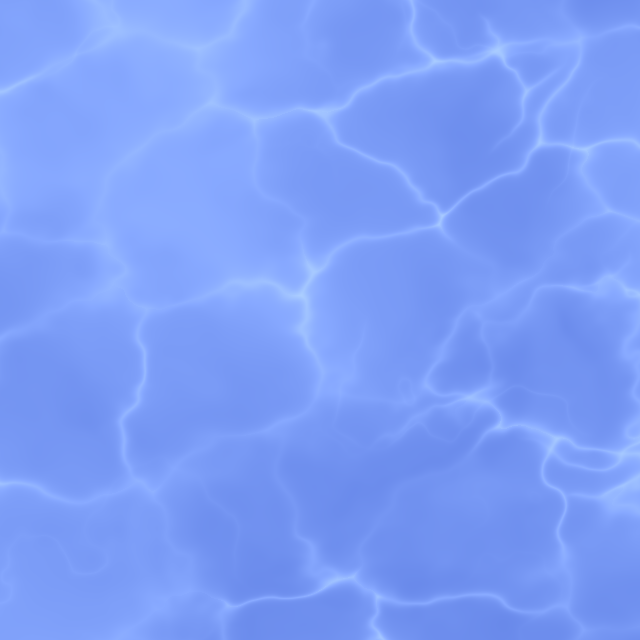
Reproduce this texture procedurally as a WebGL 2 fragment shader.

```glsl
#version 300 es
precision highp float;

// Sunlit pool water: a net of pale caustic lines over soft blue clouds.
// Lines are the borders of warped, slanted Voronoi cells that fade in and out;
// faint curled wisps and broad glows come from domain-warped value noise.

uniform vec2 u_resolution;
out vec4 fragColor;

vec2 hash2(vec2 p) {
  vec3 a = fract(p.xyx * vec3(0.1031, 0.1030, 0.0973));
  a += dot(a, a.yzx + 33.33);
  return fract((a.xx + a.yz) * a.zy);
}

float noise(vec2 p) {
  vec2 i = floor(p), f = fract(p);
  vec2 w = f * f * f * (f * (f * 6.0 - 15.0) + 10.0);
  float low = mix(hash2(i).x, hash2(i + vec2(1, 0)).x, w.x);
  float high = mix(hash2(i + vec2(0, 1)).x, hash2(i + vec2(1, 1)).x, w.x);
  return mix(low, high, w.y);
}

float fbm(vec2 p) {
  float sum = 0.0, amp = 0.53;
  for (int i = 0; i < 4; i++) {
    sum += amp * noise(p);
    p = mat2(1.6, 1.2, -1.2, 1.6) * p + 7.3;
    amp *= 0.5;
  }
  return sum;
}

vec2 warp(vec2 p, float amount) {
  return p + amount * (vec2(fbm(p * 1.3 + 3.1), fbm(p * 1.3 + 17.7)) - 0.5);
}

vec2 cellPoint(vec2 cell) {
  return cell + 0.1 + 0.8 * hash2(cell + 41.0);
}

// x: sharp line, y: broad glow; both add up where borders meet
vec2 caustic(vec2 p, float width) {
  vec2 home = floor(p), nearest = vec2(0), nearestCell = home;
  float best = 1e3;
  for (int j = -1; j <= 1; j++)
    for (int i = -1; i <= 1; i++) {
      vec2 cell = home + vec2(i, j);
      vec2 r = cellPoint(cell) - p;
      if (dot(r, r) < best) {
        best = dot(r, r);
        nearest = r;
        nearestCell = cell;
      }
    }
  vec2 light = vec2(0);
  for (int j = -2; j <= 2; j++)
    for (int i = -2; i <= 2; i++) {
      if (i == 0 && j == 0) continue;
      vec2 r = cellPoint(nearestCell + vec2(i, j)) - p;
      float d = dot(0.5 * (nearest + r), normalize(r - nearest));
      d = sqrt(d * d + width * width * 0.1);
      light += exp(-d / vec2(width, 0.11));
    }
  return light;
}

void main() {
  vec2 uv = gl_FragCoord.xy / min(u_resolution.x, u_resolution.y);
  // slant: the long axis climbs gently to the right
  vec2 p = mat2(0.95, -0.31, 0.31, 0.95) * uv;

  // broad light and dark patches
  float cloud = fbm(warp(uv * 2.6 + 5.0, 0.8));
  float tone = -0.022 + 0.2 * (cloud - 0.5);

  // main net, each stretch with its own strength and softness
  vec2 q = warp(p * vec2(3.5, 4.7) + 11.0, 0.75);
  float strength = smoothstep(0.2, 0.75, noise(q * 1.2 + 9.0));
  vec2 net = caustic(q, mix(0.045, 0.026, strength));
  tone += net.x * mix(0.022, 0.125, strength) + net.y * 0.022;

  // second net, mostly hidden
  vec2 s = warp(p * vec2(3.9, 4.9) + 57.0, 1.1);
  float shown = smoothstep(0.42, 0.85, noise(s * 0.9 + 31.0));
  vec2 faint = caustic(s, 0.04);
  tone += shown * (faint.x * 0.085 + faint.y * 0.02);

  // curled wisps
  float fold = noise(warp(uv * 4.0 + 23.0, 1.6));
  float wisp = exp(-abs(fold - 0.52) * 22.0);
  tone += 0.03 * wisp * smoothstep(0.35, 0.75, noise(uv * 5.0 + 70.0));

  // compress highlights, then tint
  tone = tone > 0.08 ? 0.08 + 0.12 * (1.0 - exp(-(tone - 0.08) / 0.12)) : tone;
  vec3 water = vec3(0.50, 0.63, 0.98) + tone * vec3(1.0, 1.04, 0.7);
  fragColor = vec4(clamp(water, 0.0, 1.0), 1.0);
}
```
